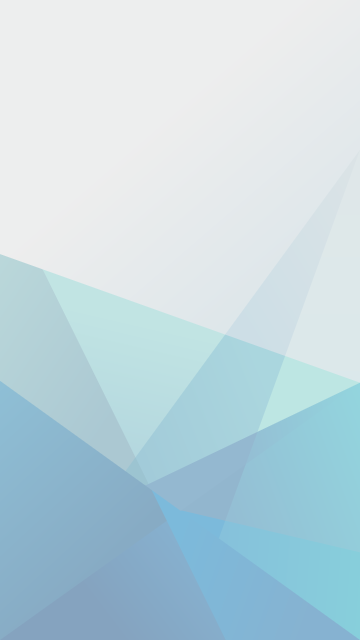
Write a Shadertoy shader that draws this background.

```glsl
// Shared corners of the facets, in canvas fractions
const vec2 LEFT_SLOPE  = vec2(0.0, 0.603);
const vec2 LEFT_RIDGE  = vec2(0.0, 0.405);
const vec2 RIGHT_RIDGE = vec2(1.0, 0.402);
const vec2 VALLEY      = vec2(0.41, 0.243);
const vec2 CROSSING    = vec2(0.5, 0.203);
const vec2 BEAM_APEX   = vec2(1.0, 0.766);
const vec2 BEAM_LEFT   = vec2(0.346, 0.262);
const vec2 BEAM_RIGHT  = vec2(0.606, 0.156);
const vec2 FOLD_TOP    = vec2(0.115, 0.583);
const vec2 FOLD_FOOT   = vec2(0.627, 0.0);
const vec2 SHELF_END   = vec2(1.0, 0.137);
const vec2 FOOT_LEFT   = vec2(0.0, 0.0);
const vec2 FOOT_RIGHT  = vec2(1.0, 0.0);

// Facet colours, each pair blended along a gradient
const vec3 PAPER       = vec3(0.931, 0.932, 0.932);
const vec3 MIST        = vec3(0.871, 0.904, 0.918);
const vec3 BEAM_PALE   = vec3(0.862, 0.892, 0.904);
const vec3 BEAM_BLUE   = vec3(0.803, 0.872, 0.902);
const vec3 HAZE_TOP    = vec3(0.876, 0.907, 0.912);
const vec3 HAZE_LOW    = vec3(0.860, 0.910, 0.920);
const vec3 SAGE        = vec3(0.730, 0.845, 0.855);
const vec3 SAGE_GREY   = vec3(0.670, 0.785, 0.825);
const vec3 MINT        = vec3(0.758, 0.895, 0.892);
const vec3 MINT_BLUE   = vec3(0.700, 0.840, 0.872);
const vec3 LAGOON      = vec3(0.668, 0.838, 0.870);
const vec3 LAGOON_BLUE = vec3(0.635, 0.795, 0.850);
const vec3 MINT_LIGHT  = vec3(0.740, 0.900, 0.890);
const vec3 LILAC       = vec3(0.580, 0.720, 0.815);
const vec3 TURQUOISE   = vec3(0.575, 0.835, 0.870);
const vec3 STEEL       = vec3(0.580, 0.745, 0.830);
const vec3 CYAN        = vec3(0.530, 0.810, 0.860);
const vec3 CYAN_BLUE   = vec3(0.525, 0.755, 0.860);
const vec3 AZURE       = vec3(0.485, 0.730, 0.860);
const vec3 DENIM       = vec3(0.525, 0.700, 0.820);
const vec3 SKY_BLUE    = vec3(0.560, 0.750, 0.838);
const vec3 SLATE       = vec3(0.530, 0.670, 0.768);
const vec3 SLATE_DARK  = vec3(0.522, 0.640, 0.750);

// Smooth coverage of the half plane to the right of the path a -> b
float rightOf(vec2 p, vec2 a, vec2 b) {
    vec2 normal = vec2(b.y - a.y, a.x - b.x);
    float pixelStep = length(normal / iResolution.xy);
    return clamp(dot(p - a, normal) / pixelStep + 0.5, 0.0, 1.0);
}

// Linear gradient between two points
vec3 ramp(vec2 p, vec2 a, vec2 b, vec3 colorA, vec3 colorB) {
    vec2 axis = b - a;
    return mix(colorA, colorB, clamp(dot(p - a, axis) / dot(axis, axis), 0.0, 1.0));
}

void mainImage(out vec4 fragColor, in vec2 fragCoord) {
    vec2 p = fragCoord / iResolution.xy;

    // Dividing lines
    float belowSlope  = rightOf(p, LEFT_SLOPE, RIGHT_RIDGE);
    float belowRidge  = rightOf(p, VALLEY, RIGHT_RIDGE);
    float belowLeft   = rightOf(p, LEFT_RIDGE, FOOT_RIGHT);
    float belowCross  = rightOf(p, FOOT_LEFT, RIGHT_RIDGE);
    float belowShelf  = rightOf(p, CROSSING, SHELF_END);
    float beam        = rightOf(p, BEAM_LEFT, BEAM_APEX);
    float pastBeam    = rightOf(p, BEAM_RIGHT, BEAM_APEX);
    float pastFold    = rightOf(p, FOLD_FOOT, FOLD_TOP);

    // Pale upper field and beam
    vec3 upper = ramp(p, vec2(0.40, 0.79), vec2(0.56, 0.46), PAPER, MIST);
    upper = mix(upper, ramp(p, BEAM_APEX, vec2(0.72, 0.46), BEAM_PALE, BEAM_BLUE), beam);
    upper = mix(upper, ramp(p, BEAM_APEX, RIGHT_RIDGE, HAZE_TOP, HAZE_LOW), pastBeam);

    // Mint slope
    vec3 sage = ramp(p, LEFT_SLOPE, vec2(0.25, 0.30), SAGE, SAGE_GREY);
    vec3 mint = ramp(p, vec2(0.40, 0.50), vec2(0.37, 0.27), MINT, MINT_BLUE);
    vec3 lagoon = ramp(p, vec2(0.70, 0.45), VALLEY, LAGOON, LAGOON_BLUE);
    lagoon = mix(lagoon * 0.965, lagoon, pastFold);
    vec3 slope = mix(sage, mint, pastFold);
    slope = mix(slope, lagoon, beam);
    slope = mix(slope, MINT_LIGHT, pastBeam);

    // Turquoise facets on the right
    vec3 sliver = ramp(p, RIGHT_RIDGE, vec2(0.68, 0.29), TURQUOISE, STEEL);
    sliver = mix(LILAC, sliver, pastBeam);
    vec3 face = ramp(p, RIGHT_RIDGE, vec2(0.66, 0.17), TURQUOISE, STEEL);
    face = mix(LILAC * 0.99, face, pastBeam);
    vec3 shelf = ramp(p, vec2(1.0, 0.10), BEAM_RIGHT, CYAN, CYAN_BLUE);
    shelf = mix(AZURE, shelf, pastBeam);
    vec3 rightSide = mix(sliver, face, belowCross);
    rightSide = mix(rightSide, shelf, belowShelf * belowCross);

    // Blue base
    vec3 wing = ramp(p, LEFT_RIDGE, vec2(0.18, 0.06), SKY_BLUE, SLATE);
    vec3 shadow = ramp(p, CROSSING, vec2(0.35, 0.0), DENIM, SLATE_DARK);
    vec3 blade = ramp(p, CROSSING, vec2(0.82, 0.0), AZURE, DENIM);
    vec3 base = mix(wing, shadow, belowCross);
    base = mix(base, blade, pastFold);

    // Stack the layers from back to front
    vec3 color = mix(upper, slope, belowSlope);
    color = mix(color, rightSide, belowRidge);
    color = mix(color, base, belowLeft);
    fragColor = vec4(color, 1.0);
}
```
